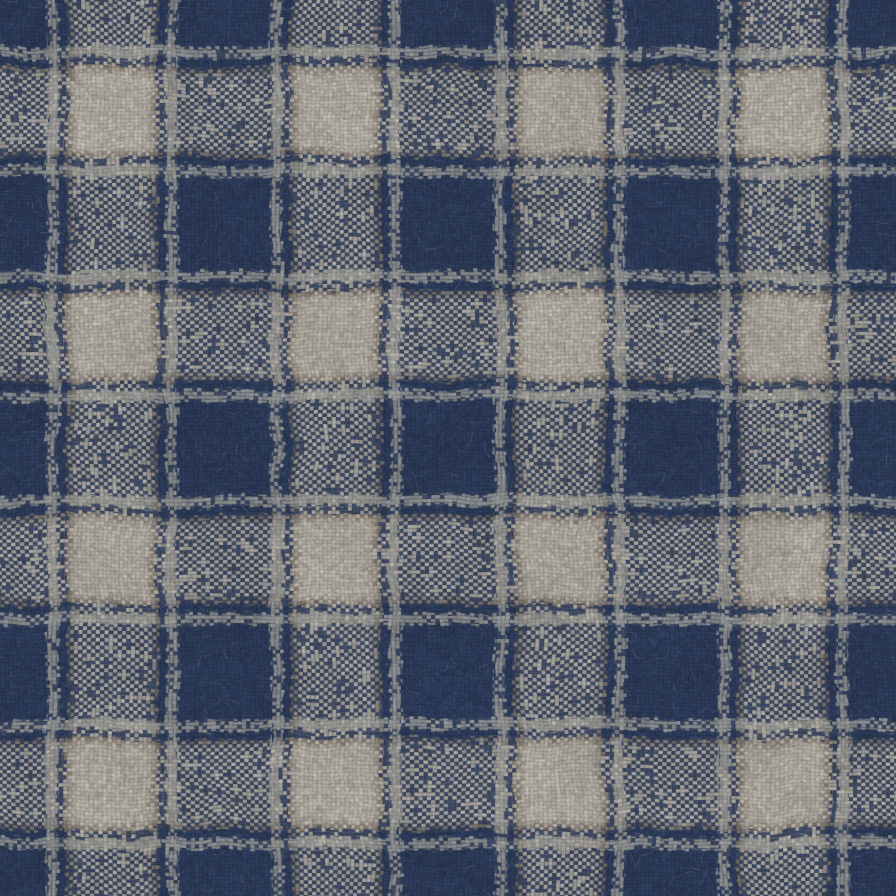
Give the GLSL for this texture, as a WebGL 2 fragment shader.

```glsl
#version 300 es
precision highp float;

uniform vec2 u_resolution;
out vec4 fragColor;

const float REPEATS = 4.0;
const vec2 THREADS = vec2(208.0, 240.0);
const float HAIR_CELLS = 48.0;
const int SAMPLES = 3;

const vec3 NAVY = vec3(0.165, 0.220, 0.335);
const vec3 CREAM = vec3(0.655, 0.635, 0.600);
const vec3 BROWN = vec3(0.435, 0.400, 0.370);
const vec3 GREY = vec3(0.545, 0.550, 0.545);
const vec3 HAIR = vec3(0.450, 0.460, 0.480);

float hash(vec2 p, float seed) {
    vec3 v = fract(vec3(p.xyx + seed * 7.31) * vec3(0.1031, 0.1030, 0.0973));
    v += dot(v, v.yzx + 33.33);
    return fract((v.x + v.y) * v.z);
}

// Value noise on the unit square that wraps after a whole number of cells
float noise(vec2 uv, vec2 cells, float seed) {
    vec2 p = uv * cells;
    vec2 i = floor(p);
    vec2 f = fract(p);
    f = f * f * (3.0 - 2.0 * f);
    vec2 a = mod(i, cells);
    vec2 b = mod(i + 1.0, cells);
    float low = mix(hash(a, seed), hash(vec2(b.x, a.y), seed), f.x);
    float high = mix(hash(vec2(a.x, b.y), seed), hash(b, seed), f.x);
    return mix(low, high, f.y);
}

float band(float d, float inner, float outer, float soft) {
    return smoothstep(inner - soft, inner + soft, d)
         - smoothstep(outer - soft, outer + soft, d);
}

// Distance from the middle of the pale band, in repeats
float bandDistance(float x) {
    return abs(fract(x * REPEATS) - 0.5);
}

vec3 yarnColor(float d) {
    vec3 pale = mix(CREAM, BROWN, smoothstep(0.150, 0.205, d));
    vec3 color = mix(pale, NAVY, smoothstep(0.198, 0.208, d));
    return mix(color, GREY, band(d, 0.240, 0.290, 0.006));
}

// Narrow lines lie on the surface more often than the broad bands
float prominence(float d) {
    return 0.30 * band(d, 0.205, 0.240, 0.004) + 0.50 * band(d, 0.240, 0.290, 0.006);
}

vec3 weave(vec2 uv) {
    // Threads wander gently
    vec2 drift = vec2(noise(uv, vec2(12.0, 28.0), 1.0), noise(uv, vec2(28.0, 12.0), 2.0));
    vec2 p = uv + (drift - 0.5) * 0.006;
    vec2 q = p * THREADS;
    vec2 cell = mod(floor(q), THREADS);
    vec2 f = fract(q) * 2.0 - 1.0;

    // Frayed band edges
    float dx = bandDistance(p.x) + (hash(cell, 3.0) - 0.5) * 0.022;
    float dy = bandDistance(p.y) + (hash(cell, 4.0) - 0.5) * 0.022;

    // Plain weave with occasional slipped crossings
    bool warpOver = mod(cell.x + cell.y, 2.0) < 0.5;
    float bias = prominence(dx) - prominence(dy);
    float chance = hash(cell, 5.0);
    if (chance < abs(bias)) warpOver = bias > 0.0;
    else if (chance > 0.93) warpOver = !warpOver;

    vec3 top = warpOver ? yarnColor(dx) : yarnColor(dy);
    vec3 under = warpOver ? yarnColor(dy) : yarnColor(dx);
    vec2 g = warpOver ? f : f.yx;
    vec3 color = mix(top, under, 0.12 + 0.25 * smoothstep(0.65, 1.0, abs(g.x)));

    // Rounded yarn and uneven spinning
    float shade = 1.05 - 0.13 * g.x * g.x - 0.07 * g.y * g.y;
    shade *= 0.94 + 0.12 * hash(cell, 6.0);
    return color * shade;
}

// Short curved loose fibres, one per wrapped cell
float hairs(vec2 uv, float pixel) {
    vec2 p = uv * HAIR_CELLS;
    float width = max(0.025, 0.5 * pixel * HAIR_CELLS);
    float cover = 0.0;
    for (int y = -1; y <= 1; y++) {
        for (int x = -1; x <= 1; x++) {
            vec2 cell = floor(p) + vec2(x, y);
            vec2 id = mod(cell, HAIR_CELLS);
            vec2 center = cell + vec2(hash(id, 7.0), hash(id, 8.0));
            float angle = 6.2832 * hash(id, 9.0);
            vec2 axis = vec2(cos(angle), sin(angle));
            vec2 r = p - center;
            vec2 local = vec2(dot(r, axis), dot(r, vec2(-axis.y, axis.x)));
            local.y -= (hash(id, 10.0) - 0.5) * 2.2 * local.x * local.x;
            float reach = mix(0.12, 0.40, hash(id, 11.0));
            float d = length(vec2(max(abs(local.x) - reach, 0.0), local.y));
            float line = 1.0 - smoothstep(0.3 * width, 1.6 * width, d);
            cover = max(cover, line * mix(0.08, 0.34, hash(id, 12.0)));
        }
    }
    return cover;
}

void main() {
    vec2 uv = gl_FragCoord.xy / u_resolution;
    vec3 color = vec3(0.0);
    for (int y = 0; y < SAMPLES; y++) {
        for (int x = 0; x < SAMPLES; x++) {
            vec2 offset = (vec2(x, y) + 0.5) / float(SAMPLES) - 0.5;
            color += weave(uv + offset / u_resolution);
        }
    }
    color /= float(SAMPLES * SAMPLES);

    // Fuzz, fine grain and broad fading
    color = mix(color, HAIR, hairs(uv, 1.0 / min(u_resolution.x, u_resolution.y)));
    color *= 0.92 + 0.16 * noise(uv, vec2(384.0), 13.0);
    color *= 0.97 + 0.06 * noise(uv, vec2(20.0), 14.0);
    fragColor = vec4(color, 1.0);
}
```
